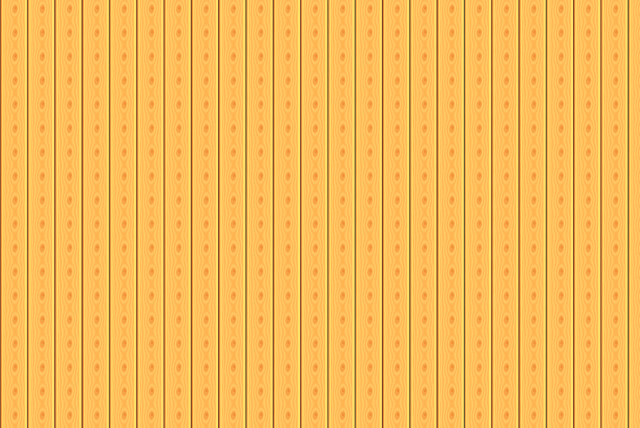
This texture is drawn by a WebGL 1 fragment shader. Its source:

```glsl
precision highp float;
uniform vec2 u_resolution;

#define REPEATS vec2(23.44, 17.9)
#define KNOT vec2(0.54, 0.375)
#define GROOVE_WIDTH 0.046
#define RING_SPACING 0.085
#define BULGE 0.03
#define WOOD vec3(1.0, 0.76, 0.36)
#define GRAIN vec3(1.0, 0.66, 0.29)
#define PALE vec3(1.0, 0.82, 0.44)
#define HIGHLIGHT vec3(1.0, 0.89, 0.41)
#define BROWN vec3(0.46, 0.22, 0.13)
#define OLIVE vec3(0.38, 0.32, 0.17)
#define ORANGE vec3(0.93, 0.53, 0.19)

const float PI = 3.14159265;

float hash(float n) {
  return fract(sin(n * 127.1) * 43758.5453);
}

float noise(float x) {
  float i = floor(x);
  return mix(hash(i), hash(i + 1.0), smoothstep(0.0, 1.0, x - i));
}

// Share of a pixel of width px, centred on x, covered by the span a..b
float band(float x, float a, float b, float px) {
  return clamp((min(x + 0.5 * px, b) - max(x - 0.5 * px, a)) / px, 0.0, 1.0);
}

// Grain field: ellipses at the knot, opening into lines that bulge around it
float grainField(vec2 q) {
  float calm = 1.0 - smoothstep(0.2, 0.42, abs(q.x));
  float wave = sin(PI * q.y);
  return sqrt(q.x * q.x + BULGE * calm * wave * wave);
}

vec3 plank(vec2 cell, float px) {
  vec2 q = cell - KNOT;
  q.y -= floor(q.y + 0.5);
  q.x += 0.012 * sin(2.0 * PI * q.y);
  float field = grainField(q);

  // Straight streaks
  vec3 color = mix(WOOD, PALE, 0.6 * smoothstep(0.5, 0.9, noise(cell.x * 15.0)));
  color = mix(color, GRAIN, 0.4 * smoothstep(0.55, 0.95, noise(cell.x * 13.0 + 40.0)));

  // Curved growth rings
  float ring = 0.5 + 0.5 * cos(2.0 * PI * field / RING_SPACING);
  float strength = 0.35 + 0.3 * noise(field * 9.0 + 7.0);
  color = mix(color, GRAIN, strength * smoothstep(0.55, 1.0, ring));
  color = mix(color, PALE, 0.5 * smoothstep(0.6, 1.0, 1.0 - ring));

  // Knot outline and its off-centre heart
  float outline = 1.0 - smoothstep(0.012, 0.012 + px, abs(field - 0.052));
  float heart = length((q - vec2(0.015, -0.03)) * vec2(1.0, 0.65));
  color = mix(color, ORANGE, 0.5 * outline);
  return mix(color, ORANGE, 0.75 * (1.0 - smoothstep(0.02, 0.03 + px, heart)));
}

void main() {
  vec2 uv = gl_FragCoord.xy / u_resolution;
  vec2 p = vec2(uv.x, 1.0 - uv.y) * REPEATS - vec2(0.01, 0.0);
  float px = REPEATS.x / u_resolution.x;
  vec3 color = plank(fract(p), px);

  // Signed distance to the nearest groove, and a seed for that groove
  float groove = floor(p.x + 0.5);
  float x = p.x - groove;
  float seed = hash(groove + 3.0);
  float halfWidth = 0.5 * GROOVE_WIDTH;

  // Bevels beside the groove
  color = mix(color, HIGHLIGHT, band(x, -0.1, -halfWidth, px));
  color = mix(color, HIGHLIGHT, 0.7 * band(x, 0.07, 0.115, px));
  color = mix(color, ORANGE, (0.9 - 0.5 * seed) * band(x, halfWidth, 0.05, px));

  // Groove, varying from red brown to olive
  vec3 dark = mix(BROWN, OLIVE, smoothstep(0.35, 0.75, seed));
  float depth = 0.8 + 0.2 * hash(groove + 31.0);
  color = mix(color, dark, depth * band(x, -halfWidth, halfWidth, px));

  gl_FragColor = vec4(color, 1.0);
}
```
